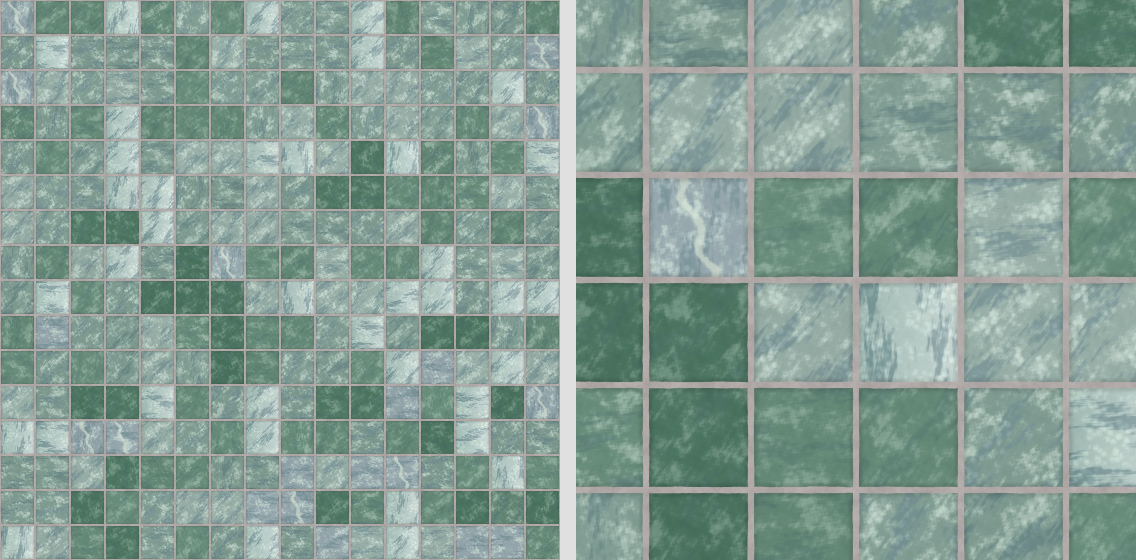
Left: the whole. Right: its middle third, enlarged.
A Shadertoy shader for this texture:

```glsl
// Sixteen by sixteen green and grey marble mosaic tiles with pinkish grout.

float hash(vec2 p) {
    return fract(sin(dot(p, vec2(127.1, 311.7))) * 43758.545);
}

// Layered, warped sines, roughly -1 to 1
float layers(vec2 p) {
    float sum = 0.0, amp = 0.5;
    for (int i = 0; i < 5; i++) {
        sum += amp * sin(p.x + 1.6 * sin(p.y + float(i)));
        p = mat2(1.2, 1.6, -1.6, 1.2) * p + 2.3;
        amp *= 0.7;
    }
    return sum;
}

// Cellular noise: distance to the nearest scattered point
float cellular(vec2 p) {
    vec2 cell = floor(p);
    float nearest = 1.0;
    for (int y = -1; y <= 1; y++)
        for (int x = -1; x <= 1; x++) {
            vec2 c = cell + vec2(x, y);
            vec2 point = c + vec2(hash(c), hash(c + 19.7));
            nearest = min(nearest, length(p - point));
        }
    return nearest;
}

vec3 baseColor(float tone, float kind) {
    if (tone < 0.09) return vec3(0.31, 0.47, 0.39);
    if (tone < 0.34) return vec3(0.41, 0.55, 0.48);
    if (tone < 0.62) return vec3(0.51, 0.62, 0.58);
    if (tone < 0.87) return mix(vec3(0.60, 0.69, 0.66), vec3(0.59, 0.66, 0.68), step(0.6, kind));
    return vec3(0.72, 0.80, 0.78);
}

vec3 stone(vec2 uv, vec2 id) {
    float tone = hash(id + 3.1), kind = hash(id + 41.3);
    vec2 offset = 40.0 * vec2(hash(id + 7.7), hash(id + 13.9));
    vec3 color = baseColor(tone, kind);
    float contrast = mix(0.4, 1.0, smoothstep(0.2, 0.5, tone));

    // Streaks run diagonally, level or upright
    float angle = kind < 0.55 ? 0.85 : (kind < 0.78 ? 0.08 : 1.45);
    vec2 dir = vec2(cos(angle), sin(angle));
    vec2 along = vec2(dot(uv, dir), dot(uv, vec2(-dir.y, dir.x)));
    float streak = layers(along.yx * vec2(10.0, 2.8) + offset);
    float mottle = layers(uv * 8.0 + offset.yx);
    float fleck = smoothstep(0.6, 0.15, cellular(uv * 13.0 + offset));

    // Slate veins, pale clouds and flecks
    vec3 slate = mix(vec3(0.28, 0.41, 0.42), vec3(0.45, 0.56, 0.58), smoothstep(0.2, 0.6, tone));
    color = mix(color, slate, 0.65 * contrast * smoothstep(0.05, 0.8, streak));
    float cloud = smoothstep(0.0, 0.9, 0.6 * mottle - 0.6 * streak);
    color = mix(color, vec3(0.76, 0.83, 0.79), 0.65 * contrast * cloud);
    color += 0.07 * contrast * (fleck - 0.4) * smoothstep(-0.5, 0.4, mottle);

    // Brightest tiles fade across; some pale ones carry a cream crack
    if (tone > 0.87) color += vec3(0.16, 0.12, 0.13) * (uv.x - 0.5);
    if (tone > 0.62 && tone < 0.87 && kind > 0.72) {
        float path = 0.3 + 0.35 * (1.0 - uv.y) + 0.05 * sin(uv.y * 14.0 + offset.x) + 0.03 * mottle;
        float crack = smoothstep(0.07, 0.02, abs(uv.x - path));
        color = mix(color, vec3(0.80, 0.85, 0.80), 0.75 * crack);
    }
    return color + 0.025 * mottle + 0.03 * (hash(id + 23.0) - 0.5);
}

void mainImage(out vec4 fragColor, in vec2 fragCoord) {
    vec2 grid = 16.0 * fragCoord / iResolution.xy;
    vec2 id = floor(grid), uv = fract(grid);
    float pixel = 16.0 / iResolution.y;

    // Distance to the closest joint, slightly wavering
    vec2 toEdge = min(uv, 1.0 - uv);
    float edge = min(toEdge.x, toEdge.y) + 0.004 * layers(grid * 9.0);

    vec3 tile = stone(uv, id);
    tile *= 1.0 - 0.12 * smoothstep(0.09, 0.03, edge);
    vec3 grout = vec3(0.69, 0.66, 0.655) + 0.03 * layers(grid * 12.0);
    float joint = smoothstep(0.6 * pixel, -0.6 * pixel, edge - 0.03);

    fragColor = vec4(mix(tile, grout, joint), 1.0);
}
```
